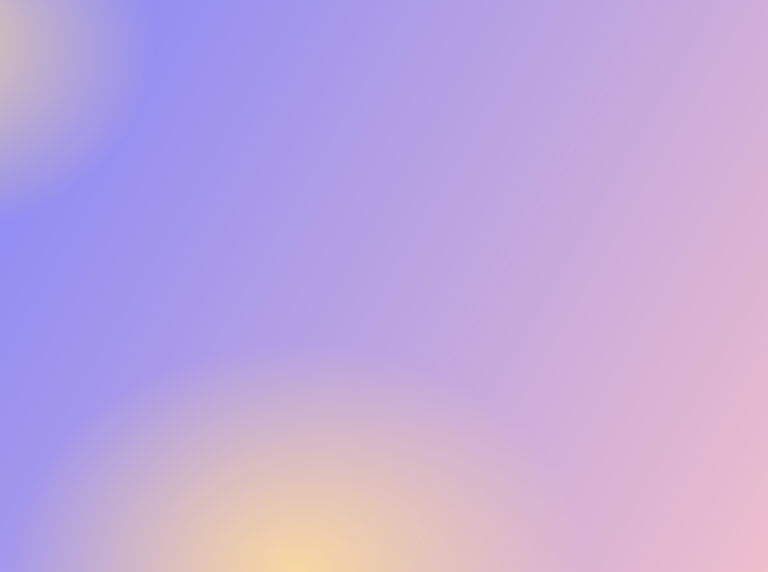
This background is drawn by a Shadertoy shader. Its source:

```glsl
// A soft pastel backdrop: a slanted blue-to-pink gradient with two warm
// elliptical glows, one rising from the lower edge and one at the upper left.
// Each glow fades linearly with its normalised elliptical distance.

const vec3 BLUE = vec3(0.525, 0.530, 0.972);
const vec3 PINK = vec3(0.930, 0.745, 0.800);
const vec3 AMBER = vec3(0.975, 0.845, 0.630);

// Position along a slanted axis: 0 at the upper left, 1 at the lower right.
float slantedRamp(vec2 uv, float aspect, float angle) {
    vec2 axis = vec2(cos(angle), sin(angle));
    vec2 fromTopLeft = vec2(uv.x * aspect, 1.0 - uv.y);
    return dot(fromTopLeft, axis) / dot(vec2(aspect, 1.0), axis);
}

// Glow strength: 1 at the centre, 0 on the ellipse and beyond.
float ellipseGlow(vec2 uv, vec2 center, vec2 radii) {
    return max(1.0 - length((uv - center) / radii), 0.0);
}

void mainImage(out vec4 fragColor, in vec2 fragCoord) {
    vec2 uv = fragCoord / iResolution.xy;
    float aspect = iResolution.x / iResolution.y;

    // Base gradient
    float ramp = slantedRamp(uv, aspect, radians(30.0));
    vec3 color = mix(BLUE, PINK, ramp);

    // Warm glows
    float lowerGlow = ellipseGlow(uv, vec2(0.388, 0.0), vec2(0.375, 0.400));
    float cornerGlow = ellipseGlow(uv, vec2(-0.100, 0.930), vec2(0.302, 0.343));
    color = mix(color, AMBER, lowerGlow);
    color = mix(color, AMBER, 0.92 * cornerGlow);

    fragColor = vec4(color, 1.0);
}
```
